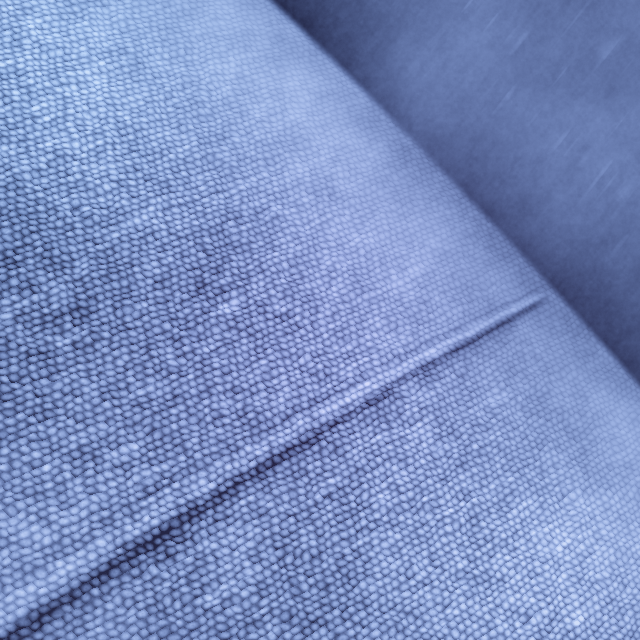
Give the GLSL for this texture, as a Shadertoy shader.

```glsl
// Blue woven upholstery: a rounded cushion crossed by a piped seam, with a soft
// backrest behind it. Staggered beads follow the seam direction in perspective;
// broad tone blobs, seam relief and noise are summed to one tone, then coloured.

const vec2  DEPTH_DIR   = vec2(0.722, 0.692);   // towards the cushion rim
const vec2  RIM_DIR     = vec2(0.692, -0.722);  // along the cushion rim
const float PERSPECTIVE = 0.36;
const float ROW_SHEAR   = 0.28;                 // leans the rows onto the seam direction
const vec2  BEAD_SIZE   = vec2(0.0148, 0.0188); // row spacing, bead length
const float BEAD_RELIEF = 0.27;
const float FUZZ        = 0.19;
const float BASE_TONE   = 0.53;
const float BACK_TONE   = 0.365;
const float SEAM_END    = 0.855;
const vec3  DARK_BLUE   = vec3(0.23, 0.27, 0.43);

float hash(vec2 c) {
    vec3 q = fract(vec3(c.xyx) * vec3(0.1031, 0.1030, 0.0973));
    q += dot(q, q.yzx + 33.33);
    return fract((q.x + q.y) * q.z);
}

float noise(vec2 x) {
    vec2 i = floor(x), f = fract(x);
    f = f * f * (3.0 - 2.0 * f);
    return mix(mix(hash(i), hash(i + vec2(1, 0)), f.x),
               mix(hash(i + vec2(0, 1)), hash(i + vec2(1, 1)), f.x), f.y);
}

float fbm(vec2 x) {
    float sum = 0.0, amp = 0.5;
    for (int i = 0; i < 4; i++) {
        sum += amp * (noise(x) - 0.5);
        x = mat2(1.6, 1.2, -1.2, 1.6) * x + 7.3;
        amp *= 0.55;
    }
    return sum;
}

float blob(vec2 p, vec2 centre, float radius) {
    vec2 d = (p - centre) / radius;
    return exp(-dot(d, d));
}

float bump(float x, float centre, float width) {
    float d = (x - centre) / width;
    return exp(-d * d);
}

// Signed distance to the cushion rim, positive on the backrest.
float rimDistance(vec2 p) {
    float x = p.x - 0.422;
    return (p.y - (1.0 - 1.045 * x + 0.17 * x * (1.0 - p.x))) * 0.694;
}

// Signed distance to the seam axis, positive above it.
float seamDistance(vec2 p) {
    float slope = 0.68 - 0.2 * p.x;
    return (p.y - (0.035 + 0.68 * p.x - 0.1 * p.x * p.x)) / sqrt(1.0 + slope * slope);
}

// Relief of staggered, irregular beads; roughly zero on average.
float weave(vec2 p) {
    p += 0.007 * vec2(noise(p * 42.0) - 0.5, noise(p * 42.0 + 50.0) - 0.5);
    vec2 q = vec2(dot(p - 0.5, RIM_DIR), dot(p, DEPTH_DIR));
    q /= 1.0 - PERSPECTIVE * q.y;
    q.x -= ROW_SHEAR * q.y;
    q /= BEAD_SIZE;
    q.y += 0.5 * mod(floor(q.x), 2.0);
    vec2 id = floor(q), f = fract(q) - 0.5;
    f += 0.2 * (vec2(hash(id + 100.0), hash(id + 231.0)) - 0.5);
    float dome = 1.0 - smoothstep(0.12, 0.64, length(f));
    float shade = dome - 0.53 - 0.28 * f.x + 0.22 * f.y;
    return shade + 0.4 * (hash(id + 317.0) - 0.5);
}

float cushionTone(vec2 p, float rim) {
    float depth = dot(p, DEPTH_DIR);
    float tone = BASE_TONE;
    tone += 0.10 * blob(p, vec2(0.12, 1.0), 0.28) + 0.07 * blob(p, vec2(0.42, 0.82), 0.2);
    tone += 0.07 * blob(p, vec2(0.95, 0.15), 0.28) + 0.05 * blob(p, vec2(0.6, 0.54), 0.16);
    tone -= 0.12 * blob(p, vec2(0.0, 0.48), 0.27) + 0.07 * blob(p, vec2(0.3, 0.56), 0.18);
    tone -= 0.07 * blob(p, vec2(0.4, 0.05), 0.24) + 0.07 * blob(p, vec2(0.86, 0.43), 0.13);
    tone -= 0.09 * smoothstep(-0.07, 0.0, rim);

    // Beads and fuzz lose contrast where the far side leaves focus.
    float focus = mix(1.0, 0.2, smoothstep(0.62, 0.98, depth));
    focus *= mix(0.8, 1.0, smoothstep(0.0, 0.3, depth));
    tone += focus * (BEAD_RELIEF * weave(p) + FUZZ * fbm(p * 140.0));
    tone += 0.15 * fbm(p * 8.0) + 0.08 * fbm(p * 32.0);

    // Short pale slubs run roughly parallel to the seam.
    vec2 thread = vec2(dot(p, vec2(0.88, 0.47)), dot(p, vec2(-0.47, 0.88)));
    tone += 0.09 * focus * smoothstep(0.77, 0.95, noise(thread * vec2(16.0, 85.0)));

    // Piping: lit crown, creases either side, deep shadow below.
    float s = seamDistance(p) / mix(0.029, 0.007, clamp(p.x / SEAM_END, 0.0, 1.0));
    float relief = 0.09 * bump(s, 0.15, 0.65) - 0.06 * bump(s, 1.4, 0.5);
    relief -= 0.19 * bump(s, -1.3, 0.6) + 0.06 * bump(s, -2.3, 1.2);
    return tone + relief * (1.0 - smoothstep(SEAM_END - 0.03, SEAM_END + 0.01, p.x));
}

float backrestTone(vec2 p, float rim) {
    float tone = BACK_TONE + 0.06 * blob(p, vec2(0.72, 0.95), 0.16);
    tone += 0.04 * blob(p, vec2(0.95, 0.78), 0.18);
    tone -= 0.11 * exp(-max(rim, 0.0) / 0.06);
    tone -= 0.09 * blob(p, vec2(0.49, 1.0), 0.13) + 0.04 * blob(p, vec2(0.95, 0.5), 0.12);
    vec2 nap = vec2(dot(p, vec2(0.62, 0.78)), dot(p, vec2(0.78, -0.62)));
    float streak = smoothstep(0.72, 1.0, noise(nap * vec2(13.0, 110.0)));
    tone += 0.05 * streak * smoothstep(0.05, 0.2, rim);
    return tone + 0.10 * fbm(p * 9.0) + 0.04 * fbm(nap * vec2(28.0, 80.0)) + 0.05 * fbm(p * 170.0);
}

vec3 fabricColour(float tone) {
    float d = clamp(tone, 0.14, 0.82) - DARK_BLUE.r;
    return DARK_BLUE + d * vec3(1.0, 1.09, 1.11) + d * (0.44 - d) * vec3(0.0, 0.5, 1.28);
}

void mainImage(out vec4 fragColor, in vec2 fragCoord) {
    vec2 p = fragCoord / iResolution.xy;
    float rim = rimDistance(p);
    float tone = mix(cushionTone(p, rim), backrestTone(p, rim), smoothstep(-0.008, 0.008, rim));
    vec3 colour = fabricColour(tone);
    colour += vec3(0.018, -0.012, 0.008) * blob(p, vec2(0.5, 0.48), 0.28);   // lilac sheen
    colour += vec3(-0.02, 0.012, 0.008) * blob(p, vec2(0.05, 0.95), 0.35);   // cool daylight
    fragColor = vec4(clamp(colour, 0.0, 1.0), 1.0);
}
```
